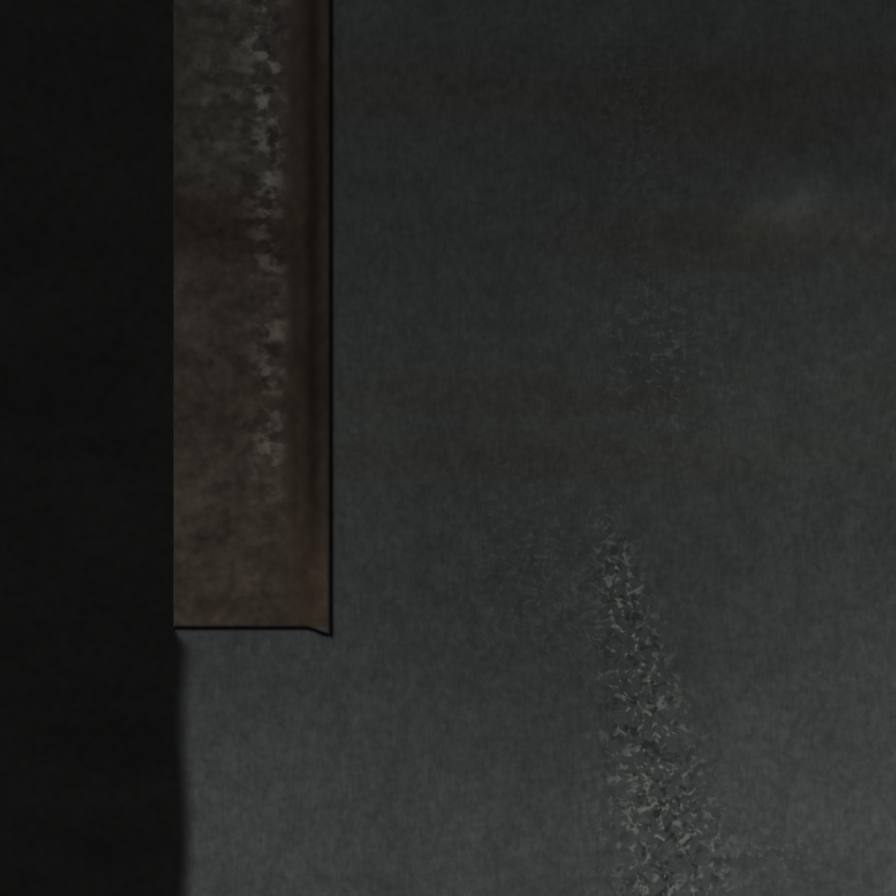
A WebGL 1 fragment shader for this texture:

```glsl
precision highp float;
// Dim weathered wall with a rusty vertical beam and a deep shadow on the left.
// Broad gradients set the light; layered value noise adds stains, grain and
// chipped flecks, and box masks place the beam with its dark seams.
uniform vec2 u_resolution;

float hash(vec2 p) {
  vec3 q = fract(vec3(p.xyx) * 0.1031);
  q += dot(q, q.yzx + 33.33);
  return fract((q.x + q.y) * q.z);
}

float noise(vec2 p) {
  vec2 cell = floor(p);
  vec2 f = fract(p);
  f = f * f * (3.0 - 2.0 * f);
  float low = mix(hash(cell), hash(cell + vec2(1.0, 0.0)), f.x);
  float high = mix(hash(cell + vec2(0.0, 1.0)), hash(cell + 1.0), f.x);
  return mix(low, high, f.y);
}

float fbm(vec2 p) {
  float sum = 0.0;
  float gain = 0.5;
  for (int i = 0; i < 4; i++) {
    sum += gain * noise(p);
    p = mat2(1.6, 1.2, -1.2, 1.6) * p + 17.3;
    gain *= 0.5;
  }
  return sum;
}

// Soft elliptical spot
float spot(vec2 p, vec2 center, vec2 radius) {
  vec2 d = (p - center) / radius;
  return exp(-dot(d, d));
}

// Soft line across one axis
float band(float x, float center, float width) {
  float d = (x - center) / width;
  return exp(-d * d);
}

// Fine signed grain, slanted to hide the noise lattice
float grain(vec2 p, float scale) {
  vec2 q = mat2(0.8, 0.6, -0.6, 0.8) * p * scale;
  return noise(q) + 0.6 * noise(q * 1.9 + 5.0) - 0.8;
}

// Small bright chips on a slanted, warped lattice
float flecks(vec2 p, float scale) {
  vec2 q = mat2(0.8, 0.6, -0.6, 0.8) * p * scale;
  q += 1.2 * noise(q * 0.4 + 3.0);
  float n = noise(q) * 0.55 + noise(q * 1.9 + 9.0) * 0.45;
  return smoothstep(0.48, 0.85, n);
}

vec3 wallColor(vec2 p) {
  float light = mix(0.232, 0.172, smoothstep(0.0, 0.5, p.y));
  light -= 0.034 * smoothstep(0.45, 0.95, p.y);
  light += 0.026 * smoothstep(0.6, 1.0, p.x) * (1.0 - smoothstep(0.55, 0.9, p.y));
  light -= 0.014 * spot(p, vec2(0.6, 0.25), vec2(0.2, 0.14));
  vec3 color = light * vec3(0.98, 1.03, 1.0);

  // Brownish horizontal stains
  float stain = band(p.y, 0.9, 0.03) * 0.6 + band(p.y, 0.73, 0.03) * smoothstep(0.55, 0.8, p.x);
  stain += band(p.y, 0.56, 0.025) * 0.6 + band(p.y, 0.49, 0.025) * 0.5;
  stain += band(p.y, 0.86, 0.05) * smoothstep(0.6, 0.9, p.x);
  stain *= smoothstep(0.25, 0.7, fbm(p * vec2(6.0, 16.0)));
  color *= mix(vec3(1.0), vec3(0.98, 0.91, 0.86), clamp(stain, 0.0, 1.0));

  // Cloudy tone, fine grain and vertical brushing
  color *= 1.0 + 0.12 * (fbm(p * 12.0) - 0.47);
  color *= 1.0 + 0.16 * (fbm(p * 55.0) - 0.47);
  color *= 1.0 + 0.13 * grain(p, 170.0);
  color *= 1.0 + 0.08 * (noise(p * vec2(330.0, 90.0)) - 0.5);

  // Pale smear at the right with a slanted left tip
  float smear = spot(p, vec2(0.875, 0.765 + 0.2 * (p.x - 0.875)), vec2(0.06, 0.03));
  smear += 0.6 * spot(p, vec2(0.98, 0.75), vec2(0.09, 0.04));
  color += 0.034 * smear * (0.5 + 0.9 * fbm(p * vec2(60.0, 75.0)));

  // Widening trail of chips below, faint patches around it
  float drop = clamp((0.46 - p.y) / 0.46, 0.0, 1.0);
  float trail = band(p.x, 0.672 + 0.085 * drop, 0.014 + 0.056 * drop);
  trail *= smoothstep(0.48, 0.32, p.y);
  float patchy = 0.6 * spot(p, vec2(0.74, 0.6), vec2(0.07, 0.09));
  patchy += 0.4 * spot(p, vec2(0.6, 0.36), vec2(0.1, 0.13));
  patchy += 0.6 * spot(p, vec2(0.87, 0.05), vec2(0.06, 0.035));
  patchy += 0.3 * spot(p, vec2(0.71, 0.87), vec2(0.05, 0.13));
  color *= 1.0 - 0.32 * trail * flecks(p + 0.37, 115.0);
  color += vec3(0.155, 0.148, 0.135) * trail * flecks(p, 165.0);
  color += 0.085 * patchy * (flecks(p, 180.0) - 0.12);
  return color;
}

vec3 beamColor(vec2 p) {
  vec3 color = mix(vec3(0.185, 0.164, 0.143), vec3(0.148, 0.141, 0.129), smoothstep(0.35, 0.9, p.y));
  float rust = band(p.y, 0.745, 0.04) + 0.4 * band(p.y, 0.56, 0.04);
  color *= mix(vec3(1.0), vec3(0.74, 0.67, 0.63), clamp(rust, 0.0, 1.0));
  color *= 0.8 + 0.42 * fbm(p * vec2(40.0, 55.0));
  color *= 1.0 + 0.22 * grain(p, 125.0);

  // Worn pale strip, broken into small chips
  float worn = band(p.x, 0.3, 0.02) * smoothstep(0.38, 0.5, p.y);
  worn += 0.5 * spot(p, vec2(0.255, 0.91), vec2(0.05, 0.14));
  float chips = smoothstep(0.42, 0.72, fbm(p * vec2(65.0, 80.0)));
  color += vec3(0.095, 0.097, 0.092) * worn * chips;
  color *= 1.0 - 0.25 * worn * flecks(p, 90.0);

  // Folded brown edge with a dark groove
  float fold = smoothstep(0.312, 0.332, p.x);
  vec3 edge = mix(vec3(0.185, 0.158, 0.132), vec3(0.132, 0.112, 0.094), smoothstep(0.3, 0.6, p.y));
  edge *= 1.0 - 0.35 * band(p.x, 0.349, 0.008) * smoothstep(0.32, 0.5, p.y);
  edge *= 0.84 + 0.34 * fbm(p * vec2(80.0, 30.0));
  edge *= 1.0 + 0.14 * grain(p, 130.0);
  return mix(color, edge, fold);
}

void main() {
  vec2 p = gl_FragCoord.xy / u_resolution;
  float aa = 1.0 / u_resolution.y;
  vec3 color = wallColor(p);

  // Deep shadow, softer and slightly wider under the beam
  float under = 1.0 - smoothstep(0.27, 0.302, p.y);
  float edgeX = mix(0.194, 0.207 + 0.003 * sin(p.y * 24.0), under);
  float soft = mix(aa, 0.012, under);
  vec3 shade = vec3(0.062, 0.064, 0.06) * (0.85 + 0.3 * fbm(p * vec2(9.0, 18.0)));
  shade *= 1.0 + 0.16 * grain(p, 120.0);
  color = mix(shade, color, smoothstep(edgeX - soft, edgeX + soft, p.x));

  // Beam, with black seams on its right and lower sides
  float above = smoothstep(0.3 - aa, 0.3 + aa, p.y);
  float inside = smoothstep(0.194 - aa, 0.194 + aa, p.x) * (1.0 - smoothstep(0.368 - aa, 0.368 + aa, p.x));
  color = mix(color, beamColor(p), above * inside);
  float seam = band(p.x, 0.3695, 0.0027) * smoothstep(0.285, 0.292, p.y);
  seam = max(seam, band(p.y, 0.299 - 0.008 * smoothstep(0.34, 0.37, p.x), 0.0025) * inside);
  color = mix(color, vec3(0.015), 0.92 * seam);
  gl_FragColor = vec4(clamp(color, 0.0, 1.0), 1.0);
}
```
